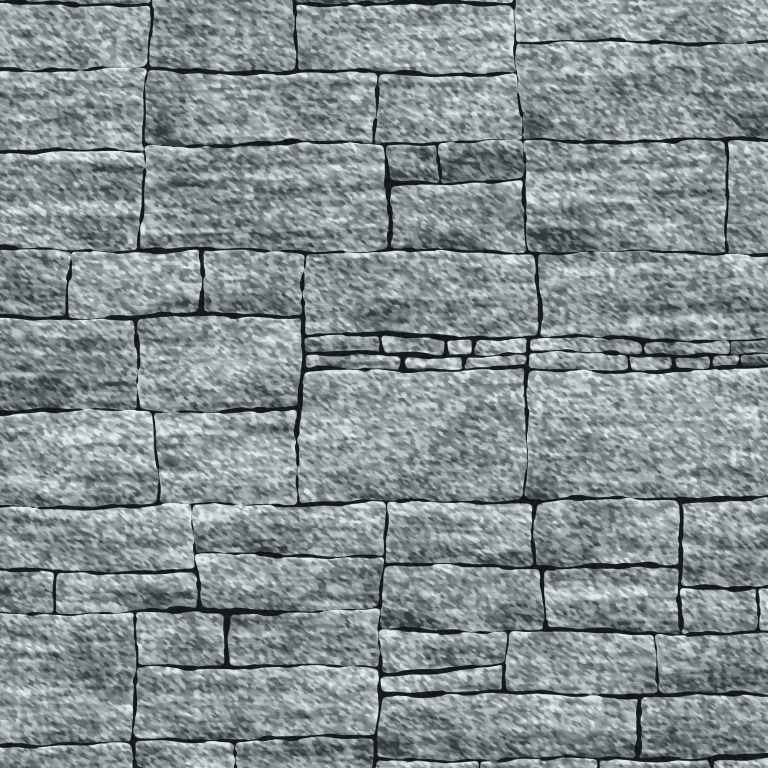
Give the GLSL for this texture, as a WebGL 1 fragment shader.

```glsl
precision highp float;
// Dry stone wall of grey, streaky slabs with thin dark joints and a few chips.
// A rectangle is cut again and again along slanted lines; the distances to
// the cuts give joints and lit rims, soft cellular noise gives the grain.

uniform vec2 u_resolution;

vec3 hash3(vec2 p) {
  vec3 q = fract(p.xyx * vec3(0.1031, 0.1030, 0.0973));
  q += dot(q, q.yxz + 33.33);
  return fract((q.xxy + q.yzz) * q.zyx);
}

// Cellular noise whose cell values blend softly into each other
float cellNoise(vec2 p) {
  vec2 cell = floor(p);
  float sum = 0.0, total = 0.0;
  for (int y = -1; y <= 1; y++) {
    for (int x = -1; x <= 1; x++) {
      vec2 c = cell + vec2(x, y);
      vec3 h = hash3(c + 57.0);
      vec2 away = c + h.xy - p;
      float weight = exp(-6.0 * dot(away, away));
      sum += weight * h.z;
      total += weight;
    }
  }
  return sum / total;
}

// Returns the distances to the joint above, below and beside, and a stone seed
vec4 cutWall(vec2 p) {
  vec2 lo = vec2(-0.08, -0.06), hi = vec2(1.12, 1.07);
  vec3 joint = vec3(1.0);
  float seed = 23.7;
  bool rubble = false;
  for (int i = 0; i < 14; i++) {
    vec2 size = hi - lo, mid = 0.5 * (hi + lo);
    vec3 r = hash3(vec2(seed, float(i) * 3.7 + 1.0));
    vec3 s = hash3(vec2(float(i) * 5.3 + 2.0, seed + 11.0));
    if (size.x < 0.26 && size.y > 0.06 && size.y < 0.17 && r.y < 0.2) rubble = true;
    float maxHeight = rubble ? 0.055 : mix(0.11, 0.2, r.x);
    float aspect = size.y > 0.2 ? mix(1.4, 3.0, r.z) : mix(2.4, 4.8, r.z);
    if (size.y < 0.045) aspect = mix(3.0, 9.0, r.z);
    bool wide = size.x > size.y * aspect || size.x > 0.46 && size.y < maxHeight;
    if (!wide && size.y < maxHeight) break;

    float share = mix(0.34, 0.66, s.x);
    float side;
    if (wide) {
      float slope = (s.z - 0.5) * min(rubble ? 0.6 : 0.12, 0.4 * size.x / size.y);
      float cut = lo.x + size.x * share;
      float away = p.x - cut - slope * (p.y - mid.y);
      side = step(0.0, away);
      joint.z = min(joint.z, abs(away));
      if (away > 0.0) lo.x = cut; else hi.x = cut;
    } else {
      // Some level cuts leave a thin course of slivers
      if (!rubble && size.y < 0.4 && s.y < 0.22) share = s.x < 0.5 ? 0.1 : 0.9;
      float slope = (s.z - 0.5) * min(rubble ? 0.3 : 0.03, 0.4 * size.y / size.x);
      float cut = lo.y + size.y * share;
      float away = p.y - cut - slope * (p.x - mid.x);
      side = step(0.0, away);
      if (away > 0.0) { lo.y = cut; joint.y = min(joint.y, away); }
      else { hi.y = cut; joint.x = min(joint.x, -away); }
    }
    seed = 100.0 * fract(r.z * 7.31 + s.y * 3.17 + side * 0.377);
  }
  return vec4(joint, seed);
}

void main() {
  vec2 p = gl_FragCoord.xy / u_resolution.y;
  float pixel = 1.0 / u_resolution.y;

  // Layered sines bend the joints
  vec2 bent = p + 0.0022 * sin(p.yx * vec2(31.0, 23.0) + 2.0 * sin(p * 17.0));
  bent += 0.0009 * sin(p.yx * 97.0 + 3.0 * sin(p * 61.0));
  vec4 wall = cutWall(bent);
  vec3 stone = hash3(vec2(wall.w, 4.0));

  // Distance to the nearest joint, with worn corners and ragged edges
  float level = min(wall.x, wall.y);
  float corner = max(0.0, 0.006 - abs(level - wall.z));
  float rough = cellNoise(p * vec2(60.0, 90.0)) - 0.5;
  float edge = min(level, wall.z) - corner * corner / 0.024 + 0.003 * rough;

  // Level streaks and slanting grain, shifted from stone to stone
  vec2 q = p + stone.xy * 7.0;
  q.y += (stone.z - 0.5) * 0.08 * p.x;
  vec2 slant = vec2(q.x, q.y + 0.45 * q.x);
  float patches = cellNoise(q * vec2(8.0, 15.0)) - 0.5;
  float streaks = cellNoise(q * vec2(5.0, 85.0)) - 0.5;
  float threads = cellNoise(q * vec2(26.0, 210.0)) - 0.5;
  float grain = cellNoise(slant * vec2(75.0, 130.0)) - 0.5;
  float specks = cellNoise(slant * vec2(170.0, 270.0)) - 0.5;
  float tone = 0.565 + 0.07 * (stone.y - 0.5) + 0.12 * patches;
  tone += mix(0.06, 0.32, stone.x) * streaks + 0.2 * threads;
  tone += 0.15 * grain + 0.4 * specks;

  // Broken dark facets near the lower edge, pale rims along the joints
  float facet = cellNoise(slant * vec2(11.0, 22.0));
  tone -= 0.12 * smoothstep(0.56, 0.6, facet) * smoothstep(0.05, 0.02, wall.y);
  tone += (0.14 + 0.4 * rough) * exp(-wall.x / 0.006);
  tone += 0.1 * exp(-max(edge, 0.0) / 0.004);
  tone -= 0.08 * exp(-wall.y / 0.008);
  tone = clamp(tone, 0.2, 0.88);
  vec3 slab = vec3(tone, tone + 0.033, tone + 0.047);

  // Open joints of varying width
  float gap = 0.0002 + 0.0027 * cellNoise(p * 13.0 + 5.0);
  float solid = smoothstep(gap - 0.5 * pixel, gap + 0.0006 + 0.5 * pixel, edge);
  vec3 shadow = vec3(0.08, 0.10, 0.11) * (1.0 + 0.6 * specks);
  gl_FragColor = vec4(mix(shadow, slab, solid), 1.0);
}
```
